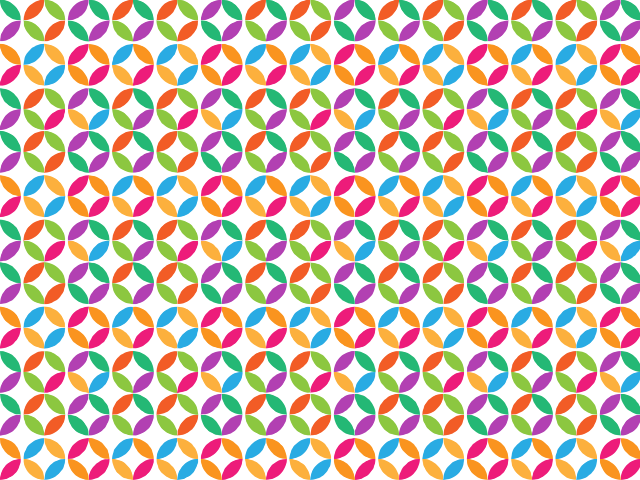
Give the GLSL for this pattern, as a WebGL 1 fragment shader.

```glsl
precision highp float;
// Rings of four pointed petals on white, coloured in a three by three cycle.
uniform vec2 u_resolution;

// Layout: PITCH is in canvas heights, the others are in pitches.
const float PITCH = 0.09236;
const float ROW_CYCLE = 2.964;   // three rows, the last gap slightly tighter
const float RING_CENTER = 0.482; // from the top of a row to its ring centre
const float TOP_SHIFT = 0.021;
const float RADIUS = 0.469;
const float EDGE_WOBBLE = 0.010;
const float WOBBLE_SCALE = 14.0;

const vec3 WHITE = vec3(1.0);
const vec3 RED = vec3(0.95, 0.36, 0.15);
const vec3 PURPLE = vec3(0.70, 0.25, 0.70);
const vec3 LIME = vec3(0.55, 0.78, 0.25);
const vec3 TEAL = vec3(0.14, 0.72, 0.46);
const vec3 BLUE = vec3(0.16, 0.67, 0.89);
const vec3 PINK = vec3(0.93, 0.11, 0.48);
const vec3 AMBER = vec3(0.99, 0.69, 0.24);
const vec3 ORANGE = vec3(0.98, 0.58, 0.12);

float hash(vec2 p) {
  return fract(sin(dot(p, vec2(127.1, 311.7))) * 43758.5453);
}

float valueNoise(vec2 p) {
  vec2 i = floor(p);
  vec2 f = fract(p);
  f = f * f * (3.0 - 2.0 * f);
  float low = mix(hash(i), hash(i + vec2(1.0, 0.0)), f.x);
  float high = mix(hash(i + vec2(0.0, 1.0)), hash(i + vec2(1.0)), f.x);
  return mix(low, high, f.y);
}

// Overlap of two circles, mirrored into all four quadrants.
float petalDistance(vec2 p) {
  vec2 q = abs(p);
  return max(length(q), length(q - RADIUS)) - RADIUS;
}

// Column and row run from 0 to 2; side.x > 0 is right, side.y > 0 is down.
vec3 petalColor(float column, float row, vec2 side) {
  bool right = side.x > 0.0;
  bool down = side.y > 0.0;
  bool rising = right != down; // upper right or lower left
  bool second = right ? column != 1.0 : column == 2.0;

  vec3 leafy = rising ? (second ? TEAL : LIME) : (second ? PURPLE : RED);
  vec3 sunny = rising ? (second ? ORANGE : AMBER) : (second ? PINK : BLUE);
  vec3 color = row == 1.0 ? sunny : leafy;

  // Accents in the lower petals of every third row.
  if (row == 2.0 && down) {
    if (column == 2.0) color = right ? BLUE : AMBER;
    if (column == 1.0 && right) color = PINK;
  }
  return color;
}

void main() {
  // Grid coordinates measured rightward and downward from the top left.
  vec2 grid = vec2(gl_FragCoord.x, u_resolution.y - gl_FragCoord.y);
  grid /= u_resolution.y * PITCH;
  float pixel = 1.0 / (u_resolution.y * PITCH);

  float column = floor(grid.x + 0.5);
  float cycleY = mod(grid.y + TOP_SHIFT, ROW_CYCLE);
  float row = floor(cycleY);
  vec2 p = vec2(grid.x - column, cycleY - row - RING_CENTER);

  // Slightly uneven cut along the petal edges.
  float wobble = (valueNoise(grid * WOBBLE_SCALE) - 0.5) * EDGE_WOBBLE;
  float d = petalDistance(p) + wobble;
  float cover = 1.0 - smoothstep(-0.6 * pixel, 0.6 * pixel, d);

  float cycleColumn = floor(mod(column + 0.5, 3.0));
  vec3 color = petalColor(cycleColumn, row, p);
  gl_FragColor = vec4(mix(WHITE, color, cover), 1.0);
}
```
